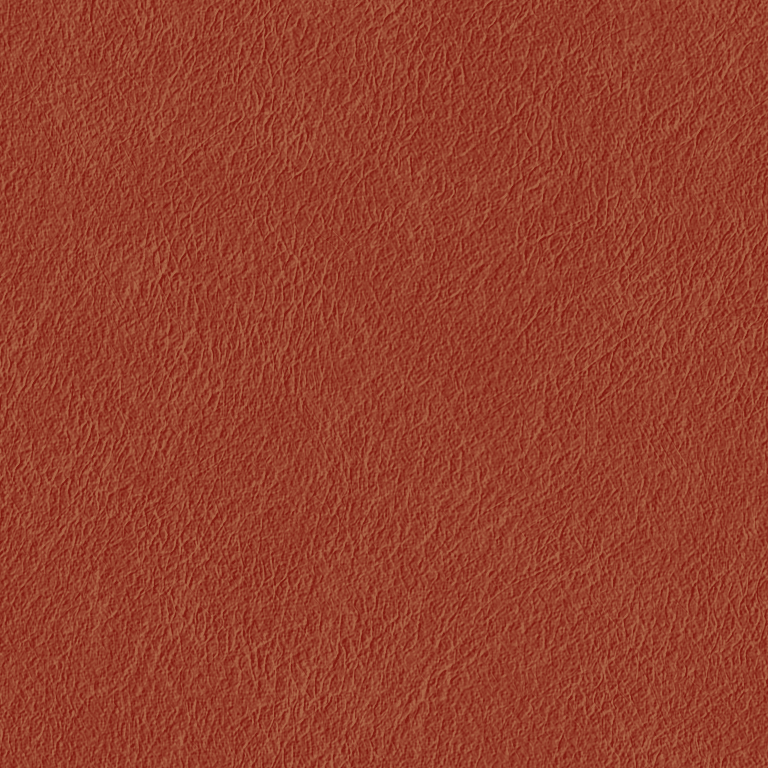
This texture is drawn by a Shadertoy shader. Its source:

```glsl
float hash(vec2 p) {
    return fract(sin(dot(p, vec2(127.1, 311.7))) * 43758.5453);
}

float noise(vec2 p) {
    vec2 i = floor(p), f = fract(p);
    f = f * f * (3.0 - 2.0 * f);
    return mix(mix(hash(i), hash(i + vec2(1, 0)), f.x),
               mix(hash(i + vec2(0, 1)), hash(i + vec2(1, 1)), f.x), f.y);
}

vec2 noise2(vec2 p) {
    return vec2(noise(p), noise(p + 47.3)) - 0.5;
}

vec2 rotate(vec2 p, float angle) {
    float c = cos(angle), s = sin(angle);
    return vec2(c * p.x - s * p.y, s * p.x + c * p.y);
}

// Raised seams between irregular cells, 1 on the seam
float seams(vec2 p, float width) {
    vec2 cell = floor(p), f = fract(p);
    float nearest = 8.0, second = 8.0;
    for (int y = -1; y <= 1; y++)
    for (int x = -1; x <= 1; x++) {
        vec2 o = vec2(x, y);
        vec2 site = o + vec2(hash(cell + o), hash(cell + o + 71.7));
        float d = length(site - f);
        second = min(second, max(nearest, d));
        nearest = min(nearest, d);
    }
    return 1.0 - smoothstep(0.0, width, second - nearest);
}

// Long thin wrinkles running along the given angle
float wrinkles(vec2 p, float angle, float seed) {
    vec2 q = rotate(p, -angle) * vec2(11.0, 64.0) + seed;
    float mask = smoothstep(0.35, 0.65, noise(p * 11.0 + seed));
    return mask * (1.0 - smoothstep(0.0, 0.14, abs(noise(q) - 0.5)));
}

// x: full relief, y: creases alone
vec2 leather(vec2 p) {
    vec2 bent = p + 0.06 * noise2(p * 4.0) + 0.01 * noise2(p * 21.0);
    vec2 rough = bent + 0.005 * noise2(p * 80.0);
    float patches = smoothstep(0.25, 0.75, noise(p * vec2(8.0, 5.0) + 13.0));
    float broken = mix(0.4, 1.0, smoothstep(0.25, 0.65, noise(p * 32.0 + 91.0)));

    // Steep elongated folds over smaller pebbles
    float folds = seams(rotate(rough, 0.24) * vec2(72.0, 29.0), 0.28);
    float pebbles = seams(rotate(rough, 0.15) * vec2(104.0, 62.0) + 19.0, 0.34);
    float lines = wrinkles(bent, 1.0, 5.0) + wrinkles(bent, -0.7, 31.0)
                + wrinkles(bent, 1.3, 67.0) + wrinkles(bent, 2.0, 23.0)
                + wrinkles(bent, 0.65, 53.0);

    float crease = folds * broken * mix(0.22, 0.46, patches)
                 + 0.2 * pebbles + 0.23 * lines;
    float grain = 0.3 * noise(rotate(p, 0.3) * 190.0)
                + 0.75 * noise(rotate(p, 0.9) * 340.0);
    return vec2(crease + grain, crease);
}

void mainImage(out vec4 fragColor, in vec2 fragCoord) {
    vec2 uv = fragCoord / iResolution.y;

    // Emboss with light from the left, slightly above
    vec2 here = leather(uv);
    float slope = here.x - leather(uv + vec2(-0.0019, 0.0008)).x;
    float tone = 0.45 + 1.3 * slope + 0.32 * (here.y - 0.23);

    // Fine speckle in the dye
    tone += 0.3 * (noise(rotate(uv, 0.5) * 390.0) - 0.5);
    tone += 0.05 * (noise(uv * 3.0 + 8.0) - 0.5);
    tone = clamp(tone, -0.2, 1.15);

    vec3 shadow = vec3(0.53, 0.15, 0.10);
    vec3 highlight = vec3(0.66, 0.37, 0.26);
    fragColor = vec4(mix(shadow, highlight, tone), 1.0);
}
```
